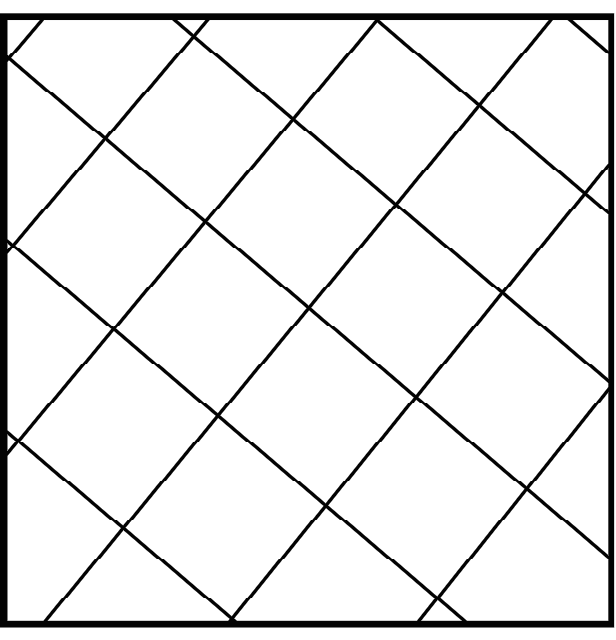
Give the GLSL for this pattern, as a WebGL 1 fragment shader.

```glsl
precision highp float;

uniform vec2 u_resolution;

const vec3 PAPER = vec3(1.0);
const vec3 INK = vec3(0.01);
const float LINE_HALF_WIDTH = 0.0026;
const int LINES_PER_FAMILY = 6;

// Coverage of a shape from its signed distance
float coverage(float signedDist, float pixel) {
  return clamp(0.5 - signedDist / pixel, 0.0, 1.0);
}

float boxDistance(vec2 p, vec2 low, vec2 high) {
  vec2 d = abs(p - 0.5 * (low + high)) - 0.5 * (high - low);
  return length(max(d, 0.0)) + min(max(d.x, d.y), 0.0);
}

// Distance to an infinite line through a point
float lineDistance(vec2 p, vec2 through, vec2 direction) {
  vec2 offset = p - through;
  return abs(offset.x * direction.y - offset.y * direction.x) / length(direction);
}

// Position inside a horizontal strip, from 0 to 1
float stripPhase(float y, float period, float start) {
  return fract((y - start) / period);
}

// Lines falling to the right, their gaps narrowing toward the upper right
float fallingLines(vec2 p) {
  float nearest = 1.0;
  for (int i = 0; i < LINES_PER_FAMILY; i++) {
    float k = float(i);
    float height = 0.6654 - 0.3047 * k + 0.0060 * k * k;
    nearest = min(nearest, lineDistance(p, vec2(0.0, height), vec2(1.0, 0.831)));
  }
  return nearest;
}

// Lines rising to the right, fanning out slightly
float risingLines(vec2 p) {
  float nearest = 1.0;
  for (int i = 0; i < LINES_PER_FAMILY; i++) {
    float k = float(i) - 3.0;
    float middle = 0.4667 + 0.2800 * k + 0.0032 * k * k;
    float lean = 0.842 - 0.0115 * k;
    nearest = min(nearest, lineDistance(p, vec2(middle, 0.5), vec2(-lean, 1.0)));
  }
  return nearest;
}

void main() {
  // Canvas height is one unit, y runs downward
  float pixel = 1.0 / u_resolution.y;
  vec2 p = gl_FragCoord.xy * pixel;
  p.y = 1.0 - p.y;

  // Small jogs where the strips meet
  float phase = stripPhase(p.y, 0.0608, 0.0222);
  vec2 jogged = vec2(p.x, p.y - 0.0022 * (phase - 0.5));

  float grid = min(fallingLines(jogged), risingLines(jogged)) - LINE_HALF_WIDTH;

  // Heavy frame, open margins above and below
  float outer = boxDistance(p, vec2(-0.02, 0.0208), vec2(0.9596, 0.9805));
  float inner = boxDistance(p, vec2(0.0117, 0.0313), vec2(0.9505, 0.9700));
  float frame = max(outer, -inner);

  float ink = coverage(min(frame, max(grid, outer)), pixel);
  gl_FragColor = vec4(mix(PAPER, INK, ink), 1.0);
}
```
